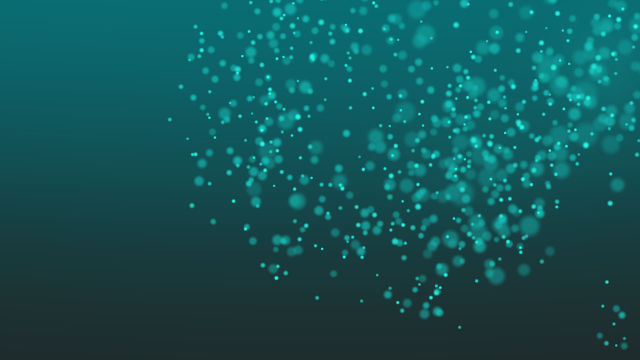
A Shadertoy shader for this background:

```glsl
// Draws a drifting cloud of glowing turquoise bokeh dots over a dark teal gradient.

vec3 hash3(vec2 cell, float seed) {
    vec3 q = fract(vec3(cell.xyx + seed) * vec3(0.1031, 0.1030, 0.0973));
    q += dot(q, q.yxz + 33.33);
    return fract((q.xxy + q.yzz) * q.zyx);
}

// Soft elliptical patch, 1 at its centre
float patchAt(vec2 p, vec2 centre, vec2 size) {
    vec2 d = (p - centre) / size;
    return exp(-dot(d, d));
}

// Chance of finding a dot: a broad oval plus denser clusters
float cloudDensity(vec2 p) {
    float oval = length((p - vec2(1.05, 0.65)) / vec2(0.59, 0.51));
    float d = 0.27 * (1.0 - smoothstep(0.9, 1.02, oval));
    d += 0.45 * patchAt(p, vec2(0.56, 0.80), vec2(0.06, 0.10));
    d += 0.65 * patchAt(p, vec2(0.76, 0.61), vec2(0.09, 0.14));
    d += 0.50 * patchAt(p, vec2(0.88, 0.90), vec2(0.20, 0.12));
    d += 0.75 * patchAt(p, vec2(1.33, 0.60), vec2(0.22, 0.15));
    d += 0.75 * patchAt(p, vec2(1.67, 0.81), vec2(0.14, 0.18));
    d += 0.65 * patchAt(p, vec2(1.01, 0.37), vec2(0.13, 0.08));
    d += 0.60 * patchAt(p, vec2(1.39, 0.33), vec2(0.10, 0.09));
    d += 0.60 * patchAt(p, vec2(1.19, 0.18), vec2(0.06, 0.08));
    d += 0.30 * patchAt(p, vec2(1.70, 0.10), vec2(0.06, 0.10));
    return d * (1.0 - 0.7 * patchAt(p, vec2(0.93, 0.60), vec2(0.07, 0.09)));
}

// Large discs gather to the right and upper right
float discDensity(vec2 p) {
    float d = 1.2 * patchAt(p, vec2(1.67, 0.82), vec2(0.15, 0.19));
    d += 0.9 * patchAt(p, vec2(1.35, 0.58), vec2(0.20, 0.18));
    d += 0.6 * patchAt(p, vec2(1.36, 0.36), vec2(0.17, 0.08));
    d += 0.5 * patchAt(p, vec2(0.78, 0.58), vec2(0.08, 0.18));
    d += 0.4 * patchAt(p, vec2(1.08, 0.52), vec2(0.12, 0.12));
    return d + 0.3 * patchAt(p, vec2(1.30, 0.93), vec2(0.20, 0.09));
}

// One jittered grid of dots; returns their combined opacity
float dotLayer(vec2 p, float cellSize, vec2 radii, float softness, bool discs, float seed) {
    vec2 home = floor(p / cellSize);
    float clear = 1.0;
    for (int j = -1; j <= 1; j++) {
        for (int i = -1; i <= 1; i++) {
            vec2 cell = home + vec2(i, j);
            vec3 place = hash3(cell, seed);
            vec3 look = hash3(cell, seed + 41.7);
            vec2 centre = (cell + place.xy) * cellSize;
            float chance = discs ? discDensity(centre) : cloudDensity(centre);
            float radius = mix(radii.x, radii.y, look.x * look.x);
            float edge = max(radius * softness, 1.0 / iResolution.y);
            float shape = 1.0 - smoothstep(radius - edge, radius + 0.4 * edge, length(p - centre));
            clear *= 1.0 - step(place.z, chance) * shape * mix(0.55, 1.0, look.y);
        }
    }
    return 1.0 - clear;
}

void mainImage(out vec4 fragColor, in vec2 fragCoord) {
    vec2 p = fragCoord / iResolution.y;

    // Background, teal above and charcoal below
    float height = p.y + 0.03 * sin(p.x * 1.8);
    vec3 color = mix(vec3(0.122, 0.165, 0.168), vec3(0.078, 0.275, 0.288), smoothstep(-0.1, 0.62, height));
    color = mix(color, vec3(0.035, 0.43, 0.455), smoothstep(0.3, 1.08, height));

    // Faint bloom where the discs crowd together
    vec3 haze = vec3(0.08, 0.74, 0.71);
    color = mix(color, haze, 0.16 * patchAt(p, vec2(1.68, 0.80), vec2(0.14, 0.17)));
    color = mix(color, haze, 0.07 * patchAt(p, vec2(1.35, 0.58), vec2(0.20, 0.16)));

    // Blurred discs
    color = mix(color, haze, 0.48 * dotLayer(p, 0.080, vec2(0.022, 0.042), 0.50, true, 3.0));
    color = mix(color, haze, 0.55 * dotLayer(p, 0.062, vec2(0.015, 0.027), 0.60, true, 19.0));

    // Middle dots, then sharp sparks
    vec3 glow = vec3(0.09, 0.84, 0.80);
    vec3 spark = vec3(0.14, 0.99, 0.92);
    color = mix(color, glow, 0.58 * dotLayer(p, 0.060, vec2(0.011, 0.020), 0.60, false, 31.0));
    color = mix(color, glow, 0.75 * dotLayer(p, 0.052, vec2(0.009, 0.015), 0.70, false, 57.0));
    color = mix(color, spark, dotLayer(p, 0.050, vec2(0.005, 0.010), 0.75, false, 83.0));
    color = mix(color, spark, dotLayer(p, 0.055, vec2(0.004, 0.008), 0.70, false, 127.0));

    fragColor = vec4(color, 1.0);
}
```
